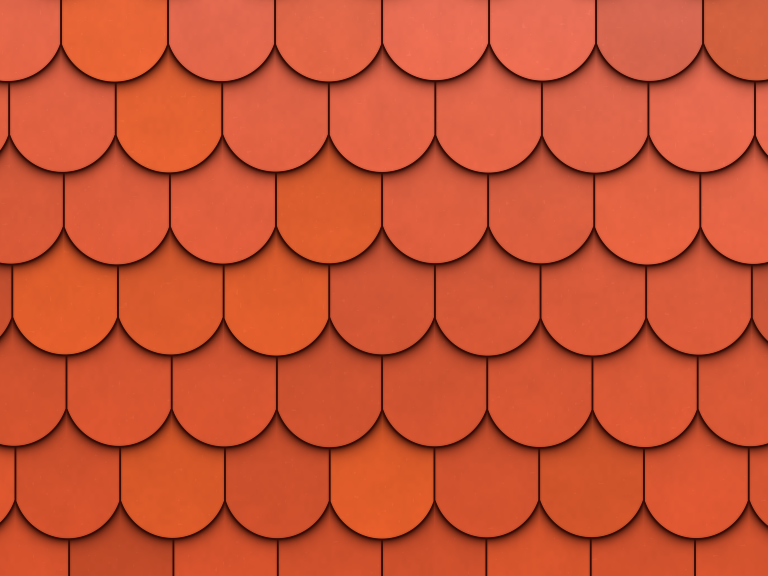
Give the GLSL for this texture, as a Shadertoy shader.

```glsl
// Rows of overlapping round-ended clay roof tiles, every other row shifted by half a tile.
// Rows are painted from back to front; each one first darkens what lies under its edge.
// Lengths are in tile widths, measured down from the top centre of the canvas.

float hash(vec2 p) {
    return fract(sin(dot(p, vec2(127.1, 311.7))) * 43758.5453);
}

float noise(vec2 p) {
    vec2 i = floor(p), f = fract(p);
    f = f * f * (3.0 - 2.0 * f);
    return mix(mix(hash(i), hash(i + vec2(1, 0)), f.x),
               mix(hash(i + vec2(0, 1)), hash(i + vec2(1, 1)), f.x), f.y);
}

// Signed distance to a tile with straight sides and a round lower end at y = 0 (y runs down)
float tileDistance(vec2 p) {
    float roundEnd = length(vec2(p.x, max(p.y + 0.52, 0.0))) - 0.52;
    return max(roundEnd, abs(p.x) - 0.491);
}

// Fired clay: canvas-wide light, a tint for each tile, and fine mottling
vec3 clay(vec2 id, vec2 q, vec2 uv) {
    float light = 0.8 * uv.y + 0.2 * uv.x;
    vec3 color = mix(vec3(0.83, 0.32, 0.175), vec3(0.94, 0.46, 0.37), light * light);

    float shade = hash(id + 3.7), tint = hash(id + 19.3);
    color = mix(color, vec3(0.88, 0.37, 0.15), 0.6 * smoothstep(0.65, 0.9, tint));
    color *= 0.96 + 0.08 * shade;
    color *= 1.0 - 0.12 * step(0.9, shade);

    vec2 grain = q + 7.0 * id;
    float mottle = 0.6 * noise(grain * 5.0) + 0.4 * noise(grain * vec2(24.0, 17.0));
    color *= 0.97 + 0.06 * mottle;
    float speck = smoothstep(0.88, 1.0, noise(grain * 31.0));
    return color + 0.025 * speck;
}

void mainImage(out vec4 fragColor, in vec2 fragCoord) {
    vec2 uv = fragCoord / iResolution.xy;
    float tilesPerHeight = 5.383;
    float pixel = tilesPerHeight / iResolution.y;
    vec2 q = vec2(fragCoord.x - 0.5 * iResolution.x, iResolution.y - fragCoord.y) * pixel;
    q.x += 0.018;

    float pitch = 0.854, firstEnd = 0.757;
    float frontRow = ceil((q.y - firstEnd) / pitch);
    vec3 gapColor = vec3(0.21, 0.045, 0.015);
    vec3 color = gapColor;

    for (float i = 1.0; i >= -1.0; i--) {
        float row = frontRow + i;

        // Tiles get slightly narrower down the roof
        float x = q.x * (1.0 + 0.0043 * row) + 0.5 * mod(row, 2.0);
        vec2 id = vec2(floor(x), row);
        float sag = 0.016 * (hash(id) - 0.5);
        vec2 local = vec2(fract(x) - 0.5, q.y - firstEnd - row * pitch - sag);
        float d = tileDistance(local);

        // Dark underside and soft cast shadow
        float lit = 1.0 - exp(-max(d - 0.012, 0.0) / 0.045);
        color = mix(gapColor, color, lit);

        // Tile face, a little dimmer towards its covered end
        vec3 face = clay(id, q, uv) * (1.0 + 0.05 * clamp(local.y + 0.4, -1.0, 0.4));
        face *= 1.0 - 0.08 * smoothstep(-0.025, 0.0, d);
        color = mix(color, face, smoothstep(0.6, -0.6, d / pixel));
    }

    fragColor = vec4(color, 1.0);
}
```
